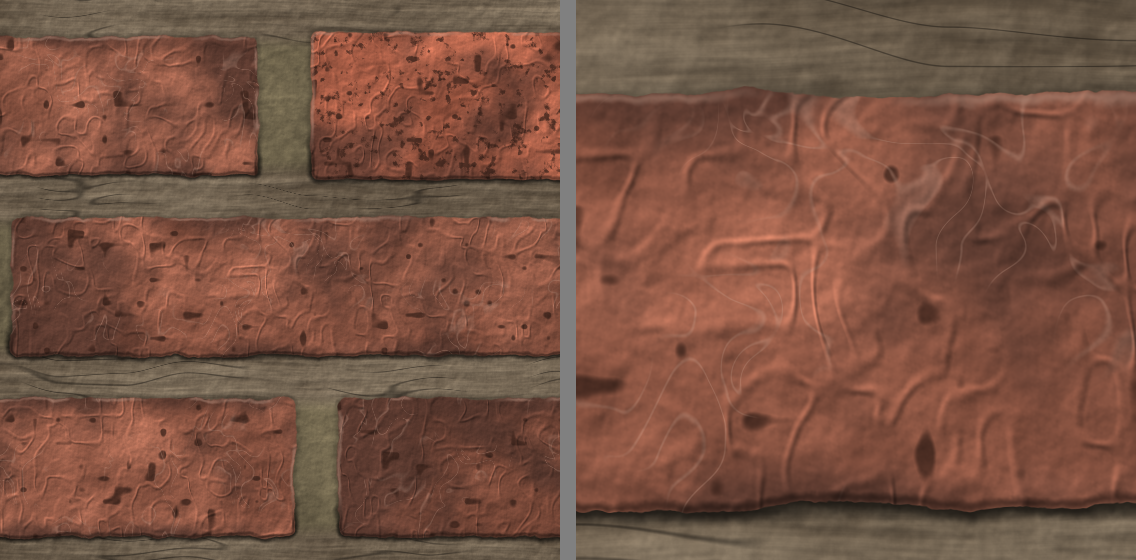
Left, the full canvas; right, a detail of the centre.
Reproduce this texture procedurally as a WebGL 2 fragment shader.

```glsl
#version 300 es
precision highp float;

uniform vec2 u_resolution;
out vec4 fragColor;

const float COURSE_HEIGHT = 0.323;
const float FIRST_COURSE = 0.165;
const float BRICK_PITCH = 1.12;
const float FIRST_JOINT = 0.566;
const float JOINT_DRIFT = -0.0285;
const float JOINT_HALF = 0.039;
const float BRICK_HALF_HEIGHT = 0.1235;
const float CORNER_RADIUS = 0.014;
const float EDGE_WEAR = 0.009;
const float RELIEF = 1.15;
const vec2 LIGHT_STEP = vec2(-0.0018, 0.0028);

const vec3 CLAY_DARK = vec3(0.45, 0.27, 0.21);
const vec3 CLAY_LIGHT = vec3(0.68, 0.42, 0.33);
const vec3 SOOT = vec3(0.29, 0.19, 0.16);
const vec3 PIT = vec3(0.22, 0.13, 0.10);
const vec3 BLOOM = vec3(0.72, 0.57, 0.50);
const vec3 MORTAR_DARK = vec3(0.35, 0.30, 0.24);
const vec3 MORTAR_LIGHT = vec3(0.53, 0.47, 0.39);
const vec3 MORTAR_HEAD = vec3(0.46, 0.42, 0.31);

float hash(vec2 p) {
  return fract(sin(dot(p, vec2(127.1, 311.7))) * 43758.5453);
}

float noise(vec2 p) {
  vec2 i = floor(p), f = fract(p);
  f = f * f * (3.0 - 2.0 * f);
  return mix(mix(hash(i), hash(i + vec2(1, 0)), f.x),
             mix(hash(i + vec2(0, 1)), hash(i + vec2(1, 1)), f.x), f.y);
}

float fbm(vec2 p) {
  float sum = 0.0, amp = 0.5;
  for (int i = 0; i < 5; i++) {
    sum += amp * noise(p);
    p = mat2(0.8, 0.6, -0.6, 0.8) * p * 2.03 + 17.3;
    amp *= 0.5;
  }
  return sum / 0.96875;
}

float ridge(float n, float width) {
  return 1.0 - smoothstep(0.0, width, abs(n - 0.5));
}

float roundedBox(vec2 p, vec2 halfSize, float radius) {
  vec2 q = abs(p) - halfSize + radius;
  return length(max(q, 0.0)) + min(max(q.x, q.y), 0.0) - radius;
}

// Fired clay: lumps with thin curled flakes
float clayHeight(vec2 p) {
  vec2 warp = vec2(noise(p * 22.0), noise(p * 22.0 + 9.0)) * 0.035;
  return fbm(p * 38.0) + 0.22 * ridge(noise((p + warp) * vec2(52.0, 34.0)), 0.16);
}

// Troweled mortar: horizontal drag marks and grit
float mortarHeight(vec2 p, float head) {
  float sway = 0.012 * noise(p * 7.0);
  float drag = fbm(vec2(p.x * 5.0, (p.y + sway) * 75.0));
  return mix(drag, 0.5, head * 0.8) * 0.7 + 0.45 * fbm(p * 70.0);
}

vec3 mortarColor(vec2 p, float head) {
  float h = mortarHeight(p, head);
  float shade = h - mortarHeight(p + LIGHT_STEP, head);
  float tone = clamp(0.45 + (h - 0.57) * 1.3 + (fbm(p * 6.0) - 0.5) * 0.9, 0.0, 1.0);
  vec3 color = mix(MORTAR_DARK, MORTAR_LIGHT, tone);
  color = mix(color, MORTAR_HEAD * (0.75 + 0.5 * tone), head * 0.75);
  float groove = ridge(noise(vec2(p.x * 3.5, p.y * 48.0 + 2.0 * noise(p * 9.0))), 0.05);
  groove *= smoothstep(0.45, 0.65, noise(p * 8.0 + 31.0)) * (1.0 - head);
  return color * (1.0 + shade * 0.8) * (1.0 - 0.35 * groove);
}

vec3 brickColor(vec2 p, vec2 id, float tone, float pitted, float edge, float endDist) {
  float h = clayHeight(p);
  float shade = h - clayHeight(p + LIGHT_STEP);
  float blotch = fbm(p * 9.0 + id * 5.3);
  vec3 color = mix(CLAY_DARK, CLAY_LIGHT,
                   clamp(0.22 + tone * 0.6 + (blotch - 0.5) * 1.9, 0.0, 1.0));
  color *= mix(vec3(1.0), vec3(1.10, 1.0, 0.96), pitted);

  // Soot gathers at brick ends and along the rim
  float ends = (1.0 - smoothstep(0.04, 0.28, endDist)) * (1.0 - pitted);
  float rim = smoothstep(-0.04, 0.0, edge) * (1.0 - 0.7 * pitted);
  float soot = fbm(p * 6.5 + id * 3.7 + 4.0) + 0.15 * ends + 0.13 * rim;
  color = mix(color, SOOT, 0.72 * smoothstep(0.5, 0.78, soot));

  // Pits and pale flakes
  float pits = smoothstep(0.58, 0.76, fbm(p * 85.0)) * pitted;
  pits = max(pits, smoothstep(0.84, 0.94, noise(p * 48.0 + id)));
  color = mix(color, PIT, 0.75 * pits);
  float flakes = ridge(noise(p * vec2(58.0, 33.0) + 3.0 * noise(p * 25.0)), 0.07);
  flakes *= smoothstep(0.5, 0.75, noise(p * 17.0 + 8.0)) * (1.0 - pitted);
  color = mix(color, BLOOM, 0.28 * flakes);
  return color * (1.0 + RELIEF * shade);
}

void main() {
  vec2 p = gl_FragCoord.xy / u_resolution;
  float pixel = 1.0 / min(u_resolution.x, u_resolution.y);

  // Running bond with slightly drifting head joints
  float row = floor((p.y - FIRST_COURSE) / COURSE_HEIGHT + 0.5);
  float dy = p.y - FIRST_COURSE - row * COURSE_HEIGHT;
  float along = p.x - FIRST_JOINT - JOINT_DRIFT * row + 0.5 * BRICK_PITCH * mod(row, 2.0);
  float col = floor(along / BRICK_PITCH);
  vec2 local = vec2(along - (col + 0.5) * BRICK_PITCH, dy);
  vec2 id = vec2(col, row);
  float tone = fract(col * 0.4 + row * 0.45);
  float pitted = smoothstep(0.7, 0.85, tone);

  vec2 halfSize = vec2(0.5 * BRICK_PITCH - JOINT_HALF - 0.004 * row,
                       BRICK_HALF_HEIGHT + 0.008 * pitted);
  float edge = roundedBox(local, halfSize, CORNER_RADIUS);
  edge += (fbm(p * 32.0 + id * 2.1) - 0.5) * EDGE_WEAR * (1.6 - 0.6 * pitted);

  // Shade the joint under each brick, then light its upper arris
  float head = 1.0 - smoothstep(0.095, 0.13, abs(dy));
  float lower = 1.0 - smoothstep(-0.11, -0.03, dy);
  vec3 mortar = mortarColor(p, head);
  mortar *= 1.0 - (0.18 + 0.5 * lower) * (1.0 - smoothstep(0.0, 0.011, edge));
  vec3 brick = brickColor(p, id, tone, pitted, edge, halfSize.x - abs(local.x));
  float arris = 1.0 - smoothstep(0.0, 0.005, abs(edge + 0.003));
  brick = mix(brick, BLOOM, 0.45 * arris * (1.0 - lower) * smoothstep(0.3, 0.7, noise(p * 28.0)));
  brick *= 1.0 - 0.4 * arris * lower;

  float cover = 1.0 - smoothstep(-pixel, pixel, edge);
  fragColor = vec4(mix(mortar, brick, cover), 1.0);
}
```
